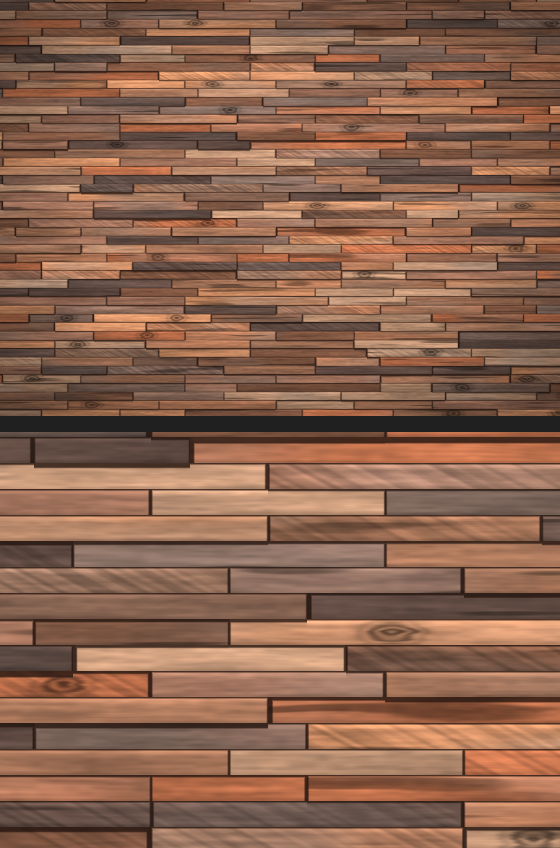
Top, the full canvas; bottom, a detail of the centre.
A Shadertoy shader for this texture:

```glsl
// Wall of reclaimed wood strips: thin staggered planks with uneven depth, grain and a soft vignette.

const float ROWS = 48.0;            // strips from bottom to top
const float ROW_SHIFT = 0.2;        // part of a row cut off at the bottom
const float LATTICE = 43.0;         // positions across where a joint may fall
const float LATTICE_SHIFT = 0.2;
const float PLANK_LENGTH = 7.5;     // mean length, in lattice steps
const float JOINT_JITTER = 4.0;     // spread of the joints, in lattice steps
const float GAP = 0.0010;           // line widths, in canvas heights
const float SHADOW_REACH = 0.0042;
const float GRAIN_AMOUNT = 0.30;
const float SAW_SHARE = 0.16;       // share of planks with saw marks
const float KNOT_SHARE = 0.10;      // share of planks with a knot
const float VIGNETTE = 0.36;
const float EXPOSURE = 1.08;
const vec3 GAP_COLOR = vec3(0.13, 0.075, 0.055);

const vec3 WOOD[9] = vec3[9](
    vec3(0.67, 0.45, 0.33),   // tan
    vec3(0.60, 0.42, 0.32),   // brown
    vec3(0.76, 0.52, 0.37),   // honey
    vec3(0.50, 0.39, 0.34),   // weathered
    vec3(0.49, 0.33, 0.25),   // umber
    vec3(0.36, 0.28, 0.25),   // charcoal
    vec3(0.70, 0.54, 0.43),   // pale
    vec3(0.68, 0.40, 0.27),   // rust
    vec3(0.58, 0.41, 0.33));  // walnut

struct Plank { float left, right, id; };

float hash(vec2 p) {
    vec3 q = fract(vec3(p.xyx) * 0.1031);
    q += dot(q, q.yzx + 33.33);
    return fract((q.x + q.y) * q.z);
}

float noise(vec2 p) {
    vec2 i = floor(p), f = fract(p);
    f = f * f * (3.0 - 2.0 * f);
    return mix(mix(hash(i), hash(i + vec2(1, 0)), f.x),
               mix(hash(i + vec2(0, 1)), hash(i + vec2(1, 1)), f.x), f.y);
}

float fbm(vec2 p) {
    float sum = 0.0, amp = 0.5;
    for (int i = 0; i < 3; i++) {
        sum += amp * noise(p);
        p = p * 2.03 + 17.3;
        amp *= 0.5;
    }
    return sum / 0.875;
}

// Joint n of a row, snapped to the lattice
float joint(float n, float row) {
    float jitter = (hash(vec2(n + 31.0, row + 7.0)) - 0.5) * JOINT_JITTER;
    return floor((n + hash(vec2(row, 91.0))) * PLANK_LENGTH + jitter) + LATTICE_SHIFT;
}

Plank findPlank(float x, float row) {
    float guess = floor(x / PLANK_LENGTH - hash(vec2(row, 91.0)));
    Plank plank = Plank(0.0, 1.0, 0.0);
    for (float k = -1.0; k <= 1.0; k++) {
        float left = joint(guess + k, row), right = joint(guess + k + 1.0, row);
        if (x >= left && x < right) plank = Plank(left, right, guess + k);
    }
    return plank;
}

// How far a plank stands out of the wall
float relief(float id, float row) { return hash(vec2(id + 57.0, row + 13.0)); }

vec3 woodColor(vec2 p, vec2 local, vec2 size, vec2 key) {
    vec3 color = WOOD[int(hash(key + 3.7) * 8.999)];
    color *= 0.91 + 0.18 * hash(key + 19.1);
    vec2 seed = 60.0 * vec2(hash(key + 5.3), hash(key + 8.9));

    // Long fibres, broad stains and thin dark streaks
    vec2 q = p + vec2(0.0, 0.0025 * noise(p * vec2(14.0, 40.0) + seed));
    float fibre = fbm(q * vec2(13.0, 240.0) + seed) - 0.5;
    float stain = noise(q * vec2(9.0, 75.0) + seed.yx) - 0.5;
    float speck = noise(p * vec2(90.0, 380.0) + seed) - 0.5;
    color *= 1.0 + GRAIN_AMOUNT * (1.2 * fibre + 0.7 * stain + 0.35 * speck);
    float streak = smoothstep(0.74, 0.92, noise(q * vec2(7.0, 160.0) + seed * 1.7));
    color *= 1.0 - 0.35 * streak * step(0.5, hash(key + 27.0));

    // Weathering pulls patches towards grey
    float grey = smoothstep(0.45, 0.9, noise(p * vec2(6.0, 22.0) + seed.yx));
    color = mix(color, vec3(dot(color, vec3(0.33))) * vec3(1.08, 0.98, 0.92), 0.35 * grey);

    // Upright saw marks
    float saw = noise(vec2(p.x * 150.0 + 6.0 * local.y / size.y, seed.x)) - 0.5;
    color *= 1.0 + 0.28 * saw * step(hash(key + 41.0), SAW_SHARE);

    // Ringed knot
    vec2 center = size * vec2(0.2 + 0.6 * hash(key + 61.0), 0.5);
    float r = length((local - center) * vec2(0.45, 1.0)) / size.y + 0.3 * fibre;
    float knot = (1.0 - smoothstep(0.15, 0.8, r)) * (0.7 + 0.3 * sin(r * 24.0));
    return color * (1.0 - 0.5 * knot * step(hash(key + 73.0), KNOT_SHARE));
}

void mainImage(out vec4 fragColor, in vec2 fragCoord) {
    vec2 uv = fragCoord / iResolution.xy;
    vec2 p = fragCoord / iResolution.y;
    float blur = 1.1 / iResolution.y;
    float x = uv.x * LATTICE, y = uv.y * ROWS + ROW_SHIFT;
    float row = floor(y);
    float unit = iResolution.x / iResolution.y / LATTICE;

    Plank plank = findPlank(x, row);
    float height = relief(plank.id, row);
    float heightAbove = relief(findPlank(x, row + 1.0).id, row + 1.0);
    vec2 size = vec2((plank.right - plank.left) * unit, 1.0 / ROWS);
    vec2 local = vec2((x - plank.left) * unit, fract(y) / ROWS);
    vec3 color = woodColor(p, local, size, vec2(plank.id + 20.0, row));

    // Lit upper edge, dimmed lower edge
    float top = size.y - local.y;
    color *= 1.0 + 0.16 * (1.0 - smoothstep(0.002, 0.006, top)) * step(heightAbove, height);
    color *= 0.86 + 0.14 * smoothstep(0.0, 0.004, local.y);

    // Shadows from the strip above and from the neighbours in the row
    float reach = GAP + SHADOW_REACH * max(heightAbove - height, 0.0);
    float shade = 0.8 * (1.0 - smoothstep(reach - blur, reach + blur, top));
    vec2 rise = vec2(relief(plank.id - 1.0, row), relief(plank.id + 1.0, row)) - height;
    vec2 side = GAP + 0.8 * SHADOW_REACH * max(rise, 0.0);
    vec2 ends = vec2(local.x, size.x - local.x);
    vec2 cut = 1.0 - smoothstep(side - blur, side + blur, ends);
    shade = max(shade, 0.85 * max(cut.x, cut.y));
    color = mix(color, GAP_COLOR, shade);

    // Light falls off towards the corners
    vec2 away = (uv - 0.5) * 2.0;
    color *= EXPOSURE * (1.0 - VIGNETTE * smoothstep(0.1, 2.0, dot(away, away)));
    fragColor = vec4(clamp(color, 0.0, 1.0), 1.0);
}
```
